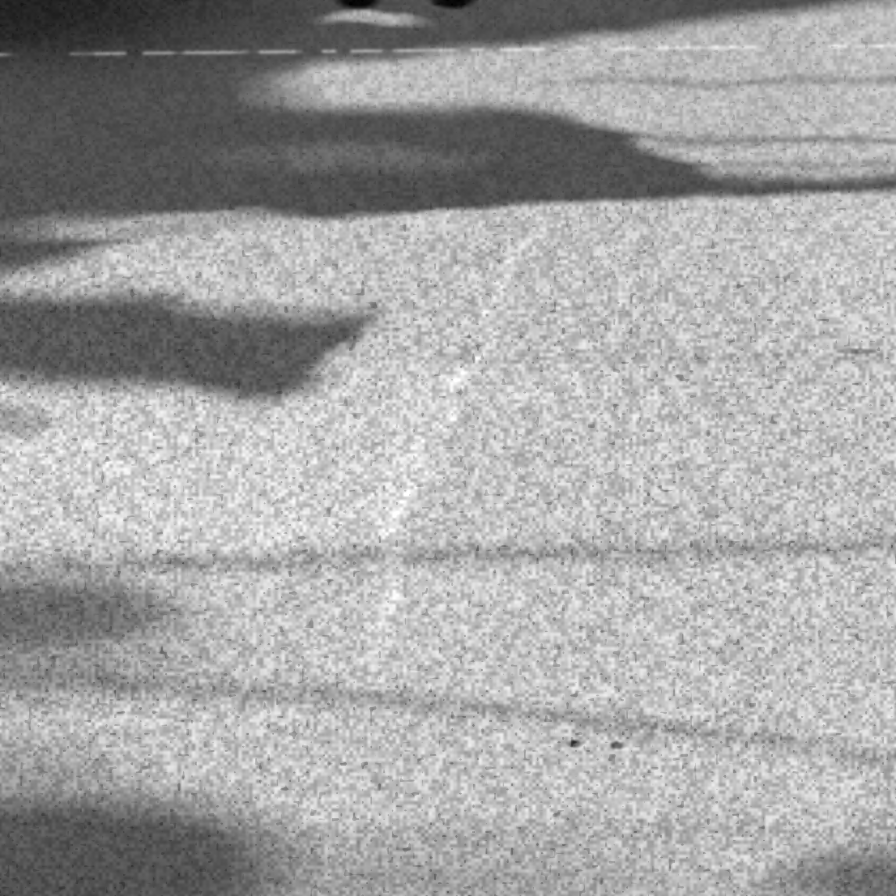
A WebGL 1 fragment shader for this texture:

```glsl
precision highp float;
// Grainy sunlit pavement crossed by soft tree shadows, seams and a pale crack.
uniform vec2 u_resolution;

float hash(vec2 p) {
  return fract(sin(dot(p, vec2(12.9898, 78.233))) * 43758.5453);
}

float noise(vec2 p) {
  vec2 i = floor(p), f = fract(p);
  f = f * f * (3.0 - 2.0 * f);
  return mix(mix(hash(i), hash(i + vec2(1.0, 0.0)), f.x),
             mix(hash(i + vec2(0.0, 1.0)), hash(i + vec2(1.0, 1.0)), f.x), f.y);
}

float fbm(vec2 p) {
  float sum = 0.0, amp = 0.5;
  for (int i = 0; i < 4; i++) {
    sum += amp * noise(p);
    p = p * 2.03 + 7.1;
    amp *= 0.5;
  }
  return sum;
}

// Soft step: 0 below the edge, 1 above it.
float rise(float d, float soft) {
  return smoothstep(-soft, soft, d);
}

// Soft ellipse; softness is relative to its radius.
float blob(vec2 p, vec2 center, vec2 radius, float soft) {
  return 1.0 - smoothstep(1.0 - soft, 1.0 + soft, length((p - center) / radius));
}

// Bell-shaped streak around a line at signed distance d.
float streak(float d, float width) {
  return exp(-d * d / (width * width));
}

// Large upper shadow, with a sunlit wedge opening to the right.
float upperShadow(vec2 p) {
  float lower = 0.693 + 0.10 * (1.0 - exp(-2.6 * p.x));
  float wedgeTop = 0.882 + 0.12 * p.x;
  float wedgeBottom = mix(0.882, 0.80, smoothstep(0.58, 0.83, p.x));
  float wedge = rise(p.y - wedgeBottom, 0.014) * rise(wedgeTop - p.y, 0.014)
              * smoothstep(0.23, 0.38, p.x + 0.8 * (p.y - 0.9));
  float s = rise(p.y - lower, 0.006 + 0.012 * smoothstep(0.2, 0.0, p.x));
  s *= 1.0 - 0.95 * wedge;
  s *= 1.0 - 0.75 * blob(p, vec2(0.19, 0.745 + 0.02 * (p.x - 0.19)), vec2(0.155, 0.018), 0.4);
  s *= 1.0 - 0.8 * blob(p, vec2(0.41, 0.981), vec2(0.055, 0.008), 0.5);
  s *= 1.0 - 0.22 * blob(p, vec2(0.40, 0.825), vec2(0.13, 0.012), 0.8);
  float right = smoothstep(0.55, 0.72, p.x);
  s += right * 0.40 * streak(p.y - 0.844, 0.006);
  s += right * 0.28 * streak(p.y - 0.909, 0.005);
  s += right * 0.25 * streak(p.y - 0.815, 0.005);
  return min(s, 1.0);
}

// Pointed shadow reaching in from the left.
float middleShadow(vec2 p) {
  float top = 0.672 - 0.022 * smoothstep(0.13, 0.27, p.x);
  float bottom = 0.573 - 0.022 * streak(p.x - 0.30, 0.075)
               + 0.085 * smoothstep(0.30, 0.48, p.x);
  return rise(top - p.y, 0.018) * rise(p.y - bottom, 0.020)
       * (1.0 - smoothstep(0.38, 0.52, p.x));
}

float lowerShadows(vec2 p) {
  float s = 0.75 * blob(p, vec2(0.04, 0.314), vec2(0.13, 0.040), 0.55);
  s = max(s, 0.40 * blob(p, vec2(0.0, 0.275), vec2(0.19, 0.055), 0.6));
  s = max(s, 0.95 * blob(p, vec2(0.06, 0.030), vec2(0.27, 0.085), 0.42));
  s = max(s, 0.42 * blob(p, vec2(0.0, 0.10), vec2(0.15, 0.075), 0.6));
  s = max(s, 0.30 * blob(p, vec2(0.40, 0.0), vec2(0.35, 0.055), 0.7));
  s = max(s, 0.72 * blob(p, vec2(1.02, 0.01), vec2(0.16, 0.040), 0.6));
  return max(s, 0.35 * blob(p, vec2(0.0, 0.53), vec2(0.07, 0.016), 0.6));
}

void main() {
  vec2 uv = gl_FragCoord.xy / u_resolution;
  vec2 wobble = vec2(fbm(uv * vec2(14.0, 30.0)), fbm(uv * vec2(10.0, 36.0) + 31.0)) - 0.47;
  vec2 p = uv + wobble * vec2(0.07, 0.018);

  // Sunlit ground, brighter to the left of a wandering crack
  float t = uv.y - 0.25;
  float crackX = 0.41 + 0.20 * t + 0.34 * t * t + 0.035 * (noise(vec2(uv.y * 32.0, 3.0)) - 0.5);
  float span = smoothstep(0.24, 0.30, uv.y) * (1.0 - smoothstep(0.74, 0.77, uv.y));
  float tone = 0.755 + 0.05 * (fbm(uv * vec2(5.0, 14.0)) - 0.47);
  tone += 0.05 * rise(crackX - uv.x, 0.012) * smoothstep(0.36, 0.42, uv.y) * rise(0.56 - uv.y, 0.06);
  tone += 0.08 * span * streak(uv.x - crackX, 0.010);

  // Seams and faint bands
  tone -= 0.15 * streak(p.y - 0.366 - 0.024 * uv.x, 0.011);
  tone -= 0.14 * streak(p.y - 0.248 + 0.055 * uv.x + 0.04 * uv.x * uv.x, 0.012);
  tone -= 0.06 * smoothstep(0.42, 0.55, uv.x) * streak(p.y - 0.60, 0.006);
  tone -= 0.06 * streak(p.y - 0.07, 0.015);

  // Shadows deepen toward the upper left corner
  float shade = max(max(upperShadow(p), 0.93 * middleShadow(p)), lowerShadows(p));
  float dark = 0.31 + 0.05 * (fbm(uv * vec2(6.0, 20.0)) - 0.47);
  dark -= 0.17 * blob(uv, vec2(0.0, 1.0), vec2(0.25, 0.06), 0.8);
  tone = mix(tone, dark, shade);

  // Pale dashed line near the top
  float dash = smoothstep(0.25, 0.6, noise(vec2(uv.x * 60.0, 9.0)));
  tone += 0.28 * dash * mix(0.4, 1.0, shade) * streak(uv.y - 0.939 - 0.010 * uv.x, 0.0025);

  // Small dark marks
  for (int i = 0; i < 2; i++) {
    float k = float(i);
    tone -= 0.35 * blob(uv, vec2(0.642 + 0.047 * k, 0.170 - 0.002 * k), vec2(0.008, 0.004), 0.5);
    tone -= 0.28 * blob(uv, vec2(0.40 + 0.105 * k, 1.0), vec2(0.022, 0.009), 0.4);
  }
  tone -= 0.22 * blob(uv, vec2(0.957, 0.608), vec2(0.018, 0.003), 0.6);

  // Mineral grain, quieter in shade and in the distance
  float strength = mix(1.0, 0.38, shade) * mix(1.0, 0.55, smoothstep(0.6, 0.95, uv.y));
  float grain = 0.27 * (noise(uv * 250.0) - 0.5) + 0.10 * (noise(uv * 120.0 + 40.0) - 0.5);
  grain -= 0.16 * smoothstep(0.80, 0.95, noise(uv * 210.0 + 90.0));
  tone += strength * (grain + 0.012);

  gl_FragColor = vec4(vec3(clamp(tone, 0.0, 1.0)), 1.0);
}
```
